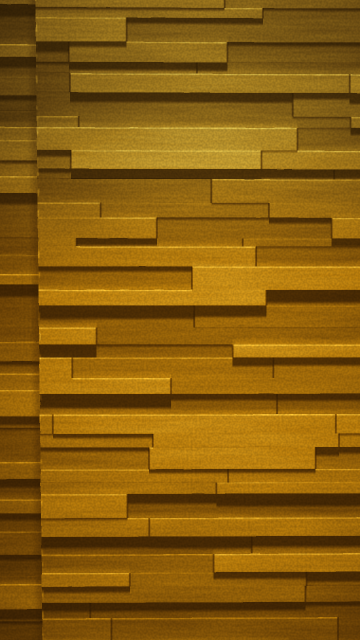
Give the GLSL for this texture, as a WebGL 2 fragment shader.

```glsl
#version 300 es
precision highp float;

uniform vec2 u_resolution;
out vec4 fragColor;

float hash(vec2 p) {
    return fract(sin(dot(p, vec2(127.1, 311.7))) * 43758.545);
}

// Gradient noise, roughly -0.7 to 0.7
float corner(vec2 cell, vec2 offset) {
    float a = 6.2832 * hash(cell);
    return dot(vec2(cos(a), sin(a)), offset);
}

float noise(vec2 p) {
    vec2 i = floor(p), f = p - i;
    vec2 s = f * f * f * (f * (f * 6.0 - 15.0) + 10.0);
    vec2 e = vec2(1.0, 0.0);
    return mix(mix(corner(i, f), corner(i + e.xy, f - e.xy), s.x),
               mix(corner(i + e.yx, f - e.yx), corner(i + e.xx, f - e.xx), s.x), s.y);
}

// Lower edge of a row of boards
float rowEdge(float row, float column) {
    return 0.049 * (row + 0.65 * (hash(vec2(row, 7.3 + column)) - 0.5));
}

// x: index of the board in its row, y: distance to its nearer end
vec2 boardAt(float row, float x, float column) {
    float width = mix(0.42, 0.95, hash(vec2(row, 3.1)));
    float u = x / width + hash(vec2(row, 9.7));
    float f = fract(u);
    return column > 0.5 ? vec2(0.0, 1.0) : vec2(floor(u), min(f, 1.0 - f) * width);
}

float depthAt(float row, float x, float column) {
    float h = hash(vec2(row + 40.0 * column, boardAt(row, x, column).x + 1.7));
    return smoothstep(0.05, 0.95, h);
}

vec3 woodRamp(float t) {
    vec3 c = mix(vec3(0.17, 0.09, 0.01), vec3(0.41, 0.25, 0.02), clamp(t / 0.3, 0.0, 1.0));
    c = mix(c, vec3(0.70, 0.47, 0.04), clamp((t - 0.3) / 0.3, 0.0, 1.0));
    return mix(c, vec3(0.96, 0.75, 0.20), clamp((t - 0.6) / 0.35, 0.0, 1.0));
}

// Lamp near the top, falling off to the sides and to the ceiling
float lampLight(vec2 p) {
    float beam = exp(-dot((p - vec2(0.62, 1.42)) * vec2(1.7, 2.6), (p - vec2(0.62, 1.42)) * vec2(1.7, 2.6)));
    float body = exp(-pow((p.y - 0.75) / 0.7, 2.0));
    float sides = 0.12 * pow(abs(p.x - 0.6) / 0.6, 2.0);
    return 0.35 + 0.17 * beam + 0.19 * body - sides;
}

vec3 wall(vec2 p) {
    float seam = mix(0.118, 0.098, p.y / 1.78) + 0.003 * noise(vec2(p.y * 22.0, 4.0));
    float column = step(p.x, seam);
    float y = p.y + 0.006 * (p.x - 0.5) * (p.y - 0.9) + 0.0008 * noise(p * vec2(12.0, 40.0));

    // Row containing this point
    float row = floor(y / 0.049);
    if (y < rowEdge(row, column)) row -= 1.0;
    else if (y >= rowEdge(row + 1.0, column)) row += 1.0;
    float below = y - rowEdge(row, column);
    float above = rowEdge(row + 1.0, column) - y;

    float depth = depthAt(row, p.x, column);
    float upper = depthAt(row + 1.0, p.x, column);
    float lower = depthAt(row - 1.0, p.x, column);

    // Face tone with grain along the board
    float tone = lampLight(p) + 0.24 * (depth - 0.45);
    tone += 0.05 * noise(vec2(p.x * 7.0 + row * 5.3, y * 130.0));
    tone += 0.05 * noise(vec2(p.x * 3.0, y * 30.0) + row);

    // Glow reflected by the ledge underneath
    tone += 0.16 * max(lower - depth, 0.0) * (1.0 - smoothstep(0.0, 0.022, below));

    // Shadow cast by the board overhead
    float reach = 0.042 * (upper - depth);
    float shade = (1.0 - smoothstep(reach - 0.007, reach + 0.005, above)) * smoothstep(0.0, 0.008, reach);
    tone *= 1.0 - 0.66 * shade;

    // Lit upper edge of a protruding board, and thin lower edge
    float rim = smoothstep(0.05, 0.35, depth - upper) * (1.0 - smoothstep(0.002, 0.006, above));
    tone += rim * (0.22 + 0.14 * noise(vec2(p.x * 40.0, row)));
    tone -= 0.10 * (1.0 - smoothstep(0.0, 0.003, below)) * step(lower, depth);

    // Board ends and the vertical seam
    float end = boardAt(row, p.x, column).y;
    tone *= 1.0 - 0.5 * (1.0 - smoothstep(0.001, 0.004, end));
    float toSeam = p.x - seam;
    tone *= 1.0 - 0.25 * column * smoothstep(-0.03, 0.0, toSeam) - 0.06 * column;
    float chip = smoothstep(0.0, 0.3, noise(vec2(p.y * 35.0, 2.0)));
    tone += 0.18 * chip * (1.0 - smoothstep(0.001, 0.004, abs(toSeam - 0.002)));

    // Cooler, olive light towards the top
    vec3 color = woodRamp(tone);
    vec3 olive = color * vec3(0.90, 1.02, 1.0) + vec3(0.0, 0.0, 0.13) * tone;
    return mix(color, olive, smoothstep(0.95, 1.5, p.y));
}

void main() {
    vec3 color = vec3(0.0);
    for (int k = 0; k < 4; k++) {
        vec2 jitter = vec2(k % 2, k / 2) * 0.5 - 0.25;
        color += 0.25 * wall((gl_FragCoord.xy + jitter) / u_resolution.x);
    }
    // Fine speckle
    vec2 p = gl_FragCoord.xy / u_resolution.x;
    color *= 1.0 + 0.13 * noise(p * 170.0) + 0.06 * noise(p * 90.0);
    fragColor = vec4(clamp(color, 0.0, 1.0), 1.0);
}
```
